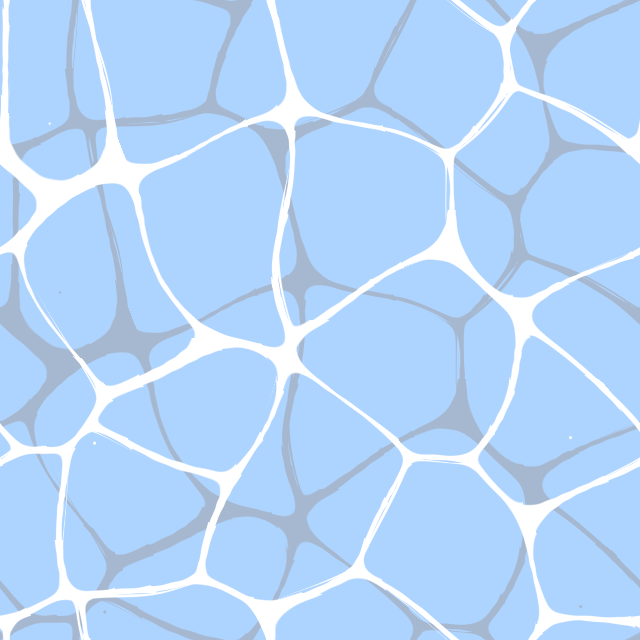
Reproduce this pattern procedurally as a Shadertoy shader.

```glsl
// Pale water surface: a white web of rounded cells with swollen junctions,
// over a grey-blue shadow of the same web shifted downwards. The web is tiled
// cellular noise whose cell edges are blended by a soft minimum.

const vec3 WATER  = vec3(0.68, 0.83, 1.00);
const vec3 SHADOW = vec3(0.65, 0.72, 0.81);
const vec3 FOAM   = vec3(1.0);

const vec2  SHADOW_SHIFT = vec2(0.016, -0.264);
const float CELLS        = 4.0;     // cells along one side of the tile
const float JITTER       = 0.96;    // irregularity of the cell centres
const float WARP         = 0.022;   // bending of the cell edges
const float THIN_LINE    = 0.0022;  // half widths of the web lines
const float THICK_LINE   = 0.0052;
const float TIGHT_JOINT  = 0.006;   // softness of the cell corners
const float SWOLLEN_JOINT = 0.023;
const float STRAND_LINE  = 0.0018;  // loose second stroke beside the lines
const float STRAND_DRIFT = 0.008;
const float NOTCH        = 0.0020;  // ragged brush spurs
const float SPECK_RADIUS = 0.0028;
const float SPECK_CHANCE = 0.2;
const float TAU          = 6.2831853;

// Two random values per cell, repeating with the tile.
vec2 cellHash(vec2 cell) {
    vec3 q = fract(mod(cell, CELLS).xyx * vec3(0.1031, 0.1030, 0.0973) + 0.137);
    q += dot(q, q.yzx + 33.33);
    return fract((q.xx + q.yz) * q.zy);
}

vec2 cellCentre(vec2 cell) {
    return (cell + 0.5 + JITTER * (cellHash(cell) - 0.5)) / CELLS;
}

// Smooth tiling field from 0 to 1, built from layered sines.
float waveField(vec2 p, float phase) {
    float a = sin(TAU * (2.0 * p.x + p.y) + phase);
    float b = sin(TAU * (p.x - 2.0 * p.y) + 2.3 * phase + a);
    return 0.5 + 0.25 * (a + b);
}

// Distance to the cell edges; a larger softness rounds the corners more.
float edgeDistance(vec2 p, float softness) {
    vec2 home = floor(p * CELLS), nearest = home;
    float best = 1e3;
    for (int j = -2; j <= 2; j++)
    for (int i = -2; i <= 2; i++) {
        vec2 cell = home + vec2(i, j);
        float d = distance(p, cellCentre(cell));
        if (d < best) { best = d; nearest = cell; }
    }
    vec2 own = cellCentre(nearest);
    float sum = 1e-30;
    for (int j = -2; j <= 2; j++)
    for (int i = -2; i <= 2; i++) {
        if (i == 0 && j == 0) continue;
        vec2 other = cellCentre(nearest + vec2(i, j));
        float d = dot(0.5 * (own + other) - p, normalize(other - own));
        sum += exp(-d / softness);
    }
    return -softness * log(sum);
}

// Distance to a few stray round drops.
float speckDistance(vec2 p) {
    vec2 cell = floor(p * CELLS);
    vec2 rnd = cellHash(cell + vec2(1.0, 2.0));
    vec2 centre = (cell + 0.2 + 0.6 * rnd.yx) / CELLS;
    float size = SPECK_RADIUS * (0.5 + 0.5 * rnd.y);
    return rnd.x < SPECK_CHANCE ? distance(p, centre) - size : 1.0;
}

// Signed distance to the whole web, negative inside the strokes.
float webDistance(vec2 p) {
    vec2 q = p + WARP * sin(TAU * p.yx * vec2(2.0, 1.0) + vec2(0.7, 2.1));
    q += 0.3 * WARP * sin(TAU * p.yx * vec2(3.0, 4.0) + vec2(4.0, 1.3));

    // Main strokes with varying weight, joints and brush spurs
    float swell = waveField(p, 1.7);
    float softness = mix(TIGHT_JOINT, SWOLLEN_JOINT, swell * swell);
    float width = mix(THIN_LINE, THICK_LINE, waveField(p.yx, 4.1));
    float saw = fract(dot(p, vec2(9.0, 7.0)) + 0.3 * sin(TAU * 5.0 * p.x));
    width += NOTCH * pow(saw, 6.0);
    width += 0.0004 * sin(TAU * (23.0 * p.x + 17.0 * p.y) + 3.0 * sin(TAU * 9.0 * p.y));
    float strokes = edgeDistance(q, softness) - width;

    // Thin strands that wander off the main strokes in some places
    vec2 drift = STRAND_DRIFT * sin(TAU * p.yx * vec2(3.0, 2.0) + vec2(1.0, 5.0));
    float strandWidth = STRAND_LINE * (2.6 * waveField(p, 5.3) - 1.2);
    float strands = edgeDistance(q + drift, TIGHT_JOINT) - strandWidth;

    return min(min(strokes, strands), speckDistance(p));
}

float coverage(float d, float pixel) {
    return 1.0 - smoothstep(-0.75 * pixel, 0.75 * pixel, d);
}

void mainImage(out vec4 fragColor, in vec2 fragCoord) {
    float pixel = 1.0 / iResolution.y;
    vec2 p = fragCoord * pixel;

    vec3 colour = mix(WATER, SHADOW, coverage(webDistance(p - SHADOW_SHIFT), pixel));
    colour = mix(colour, FOAM, coverage(webDistance(p), pixel));
    fragColor = vec4(colour, 1.0);
}
```
